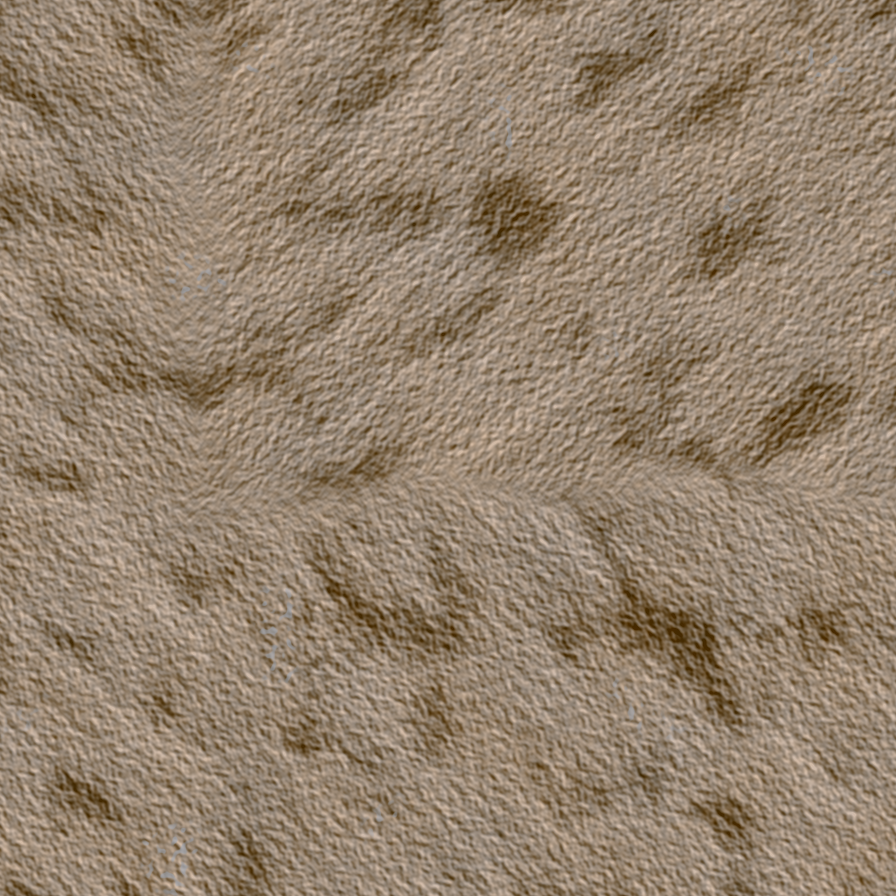
A WebGL 1 fragment shader for this texture:

```glsl
precision highp float;
// Weathered sandstone: slanted lumps with brown hollows under a fine embossed grain.
uniform vec2 u_resolution;

vec2 gradient(vec2 cell) {
  float angle = 6.2832 * fract(sin(dot(cell, vec2(127.1, 311.7))) * 43758.5);
  return vec2(cos(angle), sin(angle));
}

float noise(vec2 p) {
  vec2 i = floor(p), f = p - i;
  vec2 w = f * f * f * (f * (f * 6.0 - 15.0) + 10.0);
  vec2 e = vec2(1.0, 0.0);
  float bottom = mix(dot(gradient(i), f), dot(gradient(i + e), f - e), w.x);
  float top = mix(dot(gradient(i + e.yx), f - e.yx), dot(gradient(i + 1.0), f - 1.0), w.x);
  return mix(bottom, top, w.y);
}

float fbm(vec2 p) {
  float sum = 0.0, amplitude = 1.0;
  for (int k = 0; k < 4; k++) {
    sum += amplitude * noise(p);
    p = p * 2.03 + 19.7;
    amplitude *= 0.52;
  }
  return sum;
}

// Frame whose x axis runs along the given angle.
vec2 along(vec2 p, float angle) {
  vec2 d = vec2(cos(angle), sin(angle));
  return vec2(dot(p, d), dot(p, vec2(-d.y, d.x)));
}

float lowerSlab(vec2 p) {
  return 1.0 - smoothstep(0.4, 0.5, p.y + 0.06 * noise(p * 6.0));
}

// One where the bedding falls to the right: the lower slab and the left edge.
float falling(vec2 p) {
  float left = 1.0 - smoothstep(0.17, 0.26, p.x + 0.05 * noise(p * 9.0));
  return max(lowerSlab(p), left);
}

// The upper slab fans out from a vertical fold.
float lumps(vec2 p) {
  vec2 q = p + 0.025 * vec2(noise(p * 8.0), noise(p * 8.0 + 31.0));
  vec2 folded = vec2(sqrt(pow(abs(q.x - 0.217), 2.0) + 0.00005), q.y);
  float upper = fbm(along(folded, 0.62) * vec2(6.0, 12.0) + 3.0);
  float lower = fbm(along(q, -0.9) * vec2(6.5, 11.0) + 17.0);
  return mix(upper, lower, lowerSlab(p));
}

float grainLayer(vec2 p) {
  return noise(p * vec2(82.0, 118.0)) + 0.65 * noise(p * vec2(165.0, 215.0) + 7.3);
}

float grain(vec2 p, float fall) {
  return mix(grainLayer(along(p, 0.75)), grainLayer(along(p, -0.8) + 5.0), fall);
}

float segment(vec2 p, vec2 a, vec2 b) {
  vec2 ab = b - a;
  return length(p - a - ab * clamp(dot(p - a, ab) / dot(ab, ab), 0.0, 1.0));
}

void main() {
  vec2 uv = gl_FragCoord.xy / u_resolution;

  // Relief lit from above, across the bedding.
  float fall = falling(uv);
  vec2 light = vec2(mix(-0.6, 0.6, fall), 0.8);
  float slope = lumps(uv - light * 0.008) - lumps(uv + light * 0.008);
  float emboss = grain(uv - light * 0.0018, fall) - grain(uv + light * 0.0018, fall);
  emboss *= 1.0 + 0.6 * fall * (1.0 - fall);
  float hollow = smoothstep(0.06, 0.55, -lumps(uv));

  // Crumbled cracks in the lower slab.
  vec2 bent = uv + 0.03 * vec2(noise(uv * 14.0), noise(uv * 14.0 + 9.0));
  float reach = min(segment(bent, vec2(0.385, 0.42), vec2(0.345, 0.2)),
                    segment(bent, vec2(0.68, 0.285), vec2(0.95, 0.31)));
  float crack = (1.0 - smoothstep(0.0, 0.035, reach)) * smoothstep(-0.1, 0.3, noise(uv * 60.0));

  float tone = 1.18 + 0.55 * slope + 1.3 * emboss - 0.85 * hollow - 0.7 * crack;
  tone += 0.2 * noise(uv * 5.0 + 40.0) + 0.2 * noise(uv * 30.0);
  tone = clamp(tone, -0.6, 2.3);

  vec3 shadow = vec3(0.38, 0.29, 0.16);
  vec3 stone = vec3(0.57, 0.505, 0.435);
  vec3 color = mix(shadow, stone, min(tone, 1.0)) + vec3(0.19, 0.175, 0.175) * max(tone - 1.0, 0.0);

  // Warm and cool mottling, with a few pale blue mineral flecks.
  float mottle = noise(uv * 110.0 + 11.0) + 0.7 * noise(uv * 9.0 + 23.0);
  color += vec3(0.025, 0.0, -0.03) * mottle;
  float fleck = smoothstep(0.35, 0.5, noise(uv * 8.0 + 61.0)) * smoothstep(0.1, 0.4, noise(uv * 110.0));
  color = mix(color, vec3(0.62, 0.65, 0.7), 0.6 * fleck);

  gl_FragColor = vec4(color, 1.0);
}
```
